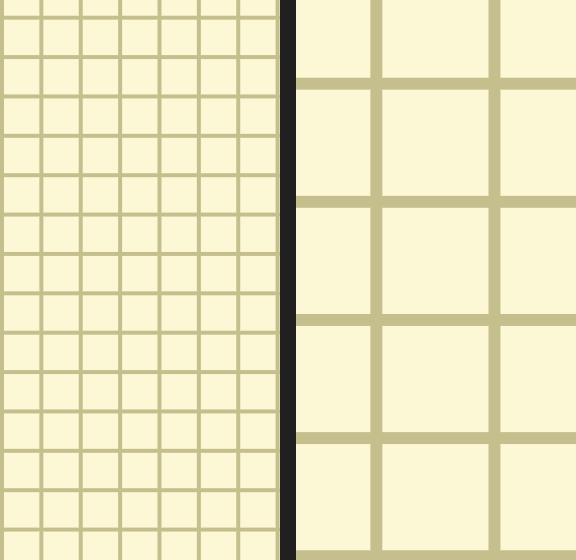
Left, the full canvas; right, a detail of the centre.
Write a Shadertoy shader that draws this pattern.

```glsl
#define PITCH 0.140625
#define LINE_WIDTH 0.01422
#define GRID_ORIGIN vec2(0.00711, 0.10867)
#define TILE_COLOR vec3(0.99, 0.97, 0.83)
#define LINE_COLOR vec3(0.77, 0.75, 0.55)

// Distance to the nearest grid line centre along each axis
vec2 lineDistance(vec2 p) {
    vec2 cell = fract((p - GRID_ORIGIN) / PITCH + 0.5) - 0.5;
    return abs(cell) * PITCH;
}

void mainImage(out vec4 fragColor, in vec2 fragCoord) {
    // One unit spans the canvas width
    float pixel = 1.0 / iResolution.x;
    vec2 p = fragCoord * pixel;

    // Antialiased coverage of vertical and horizontal lines
    vec2 coverage = clamp(0.5 + (0.5 * LINE_WIDTH - lineDistance(p)) / pixel, 0.0, 1.0);
    float grid = max(coverage.x, coverage.y);

    fragColor = vec4(mix(TILE_COLOR, LINE_COLOR, grid), 1.0);
}
```
